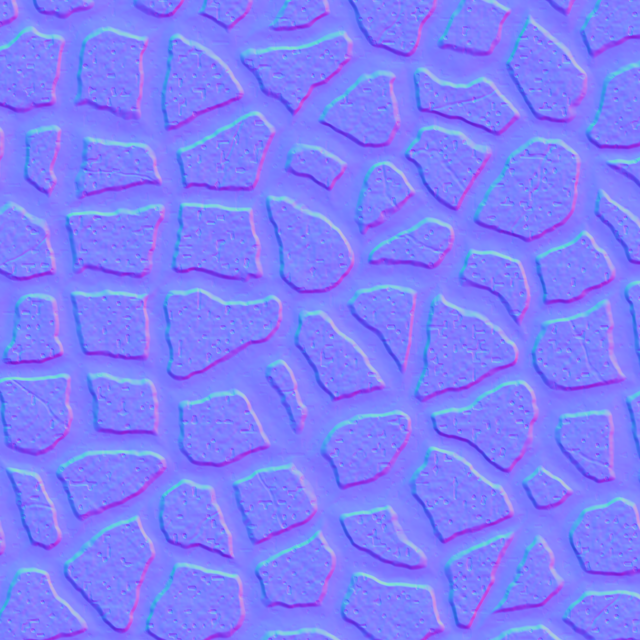
This texture map is drawn by a three.js fragment shader. Its source:

```glsl
// Tangent-space normal map of irregular flagstones set in soft, sunken mortar.
varying vec2 vUv;

float hash(vec2 p) {
  return fract(sin(dot(p, vec2(127.1, 311.7))) * 43758.5453);
}

vec2 hash2(vec2 p) {
  return vec2(hash(p), hash(p + 37.3));
}

float noise(vec2 p) {
  vec2 i = floor(p), f = fract(p);
  f = f * f * f * (f * (f * 6.0 - 15.0) + 10.0);
  return mix(mix(hash(i), hash(i + vec2(1.0, 0.0)), f.x),
             mix(hash(i + vec2(0.0, 1.0)), hash(i + vec2(1.0, 1.0)), f.x), f.y) - 0.5;
}

vec2 noise2(vec2 p) {
  return vec2(noise(p), noise(p + 51.7));
}

float smoothMin(float a, float b, float k) {
  float h = max(k - abs(a - b), 0.0) / k;
  return min(a, b) - 0.25 * k * h * h;
}

vec2 stoneCenter(vec2 cell) {
  return cell + 0.08 + 0.84 * hash2(cell);
}

// Squared distance less a random weight, so that stone sizes vary
float power(vec2 cell, vec2 offset) {
  return dot(offset, offset) - 0.16 * hash(cell + 9.1);
}

float height(vec2 p) {
  // Bent and chipped outlines
  vec2 q = p + 0.2 * noise2(p * 1.6) + 0.055 * noise2(p * 5.5) + 0.02 * noise2(p * 13.0);

  // Owning stone
  vec2 base = floor(q), cell = base, center = vec2(0.0);
  float best = 1e3;
  for (int y = -2; y <= 2; y++) {
    for (int x = -2; x <= 2; x++) {
      vec2 c = base + vec2(x, y);
      vec2 o = stoneCenter(c) - q;
      float w = power(c, o);
      if (w < best) { best = w; cell = c; center = o; }
    }
  }

  // Distance to the border with slightly rounded corners
  float edge = 1.0;
  for (int y = -2; y <= 2; y++) {
    for (int x = -2; x <= 2; x++) {
      if (x == 0 && y == 0) continue;
      vec2 c = cell + vec2(x, y);
      vec2 o = stoneCenter(c) - q;
      float d = 0.5 * (power(c, o) - best) / length(o - center);
      edge = smoothMin(edge, d, 0.06);
    }
  }

  // Steep stone rim above gently hollow mortar
  float inset = 0.065 + 0.085 * hash(cell + 4.7);
  float stone = smoothstep(inset, inset + 0.065, edge);
  float h = 0.034 * stone + 0.013 * smoothstep(0.0, inset + 0.06, edge);

  // Grain, pits and undulation, weaker on the mortar
  float grain = 0.007 * noise(p * 14.0) + 0.0035 * noise(p * 27.0 + 8.0);
  grain -= 0.007 * smoothstep(0.24, 0.42, noise(p * 18.0 + 70.0));
  h += grain * mix(0.25, 1.0, stone) + 0.016 * noise(p * 2.5 + 20.0);

  // Faint crack across some stones
  float angle = 6.2832 * hash(cell + 2.9);
  float line = dot(center, vec2(cos(angle), sin(angle))) + 0.12 * noise(p * 3.0 + 5.0);
  h -= 0.005 * stone * step(0.75, hash(cell + 6.3)) * smoothstep(0.035, 0.0, abs(line));
  return h;
}

void main() {
  vec2 p = vUv * 7.5 + 3.0;
  vec2 e = vec2(0.011, 0.0);
  vec2 slope = vec2(height(p + e.xy) - height(p - e.xy),
                    height(p + e.yx) - height(p - e.yx)) / (2.0 * e.x);
  vec3 normal = normalize(vec3(-0.75 * slope.x, -slope.y, 1.0));
  gl_FragColor = vec4(0.5 + 0.5 * normal, 1.0);
}
```
